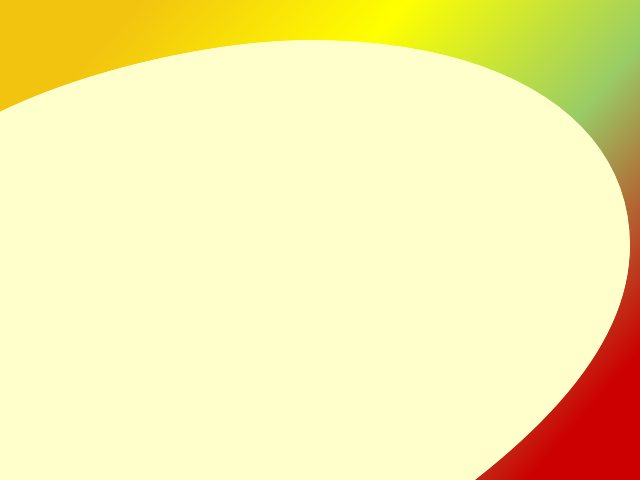
Write a WebGL 2 fragment shader that draws this background.

```glsl
#version 300 es
precision highp float;
// A large cream oval blob over a diagonal gradient of amber, yellow, green and red.

uniform vec2 u_resolution;
out vec4 fragColor;

const vec3 CREAM  = vec3(1.0, 1.0, 0.8);
const vec3 AMBER  = vec3(0.95, 0.77, 0.06);
const vec3 YELLOW = vec3(1.0, 1.0, 0.0);
const vec3 GREEN  = vec3(0.6, 0.8, 0.4);
const vec3 RED    = vec3(0.8, 0.0, 0.0);

// Canvas space: width 1, height ASPECT, origin at the lower left.
const float ASPECT = 0.75;
const vec2 GRADIENT_AXIS = vec2(0.75, -0.66);
const vec4 STOPS = vec4(0.169, 0.478, 0.797, 1.113);

// Closed outline of four cubic curves: anchor, handle, handle, anchor, ...
const int CURVES = 4;
const int STEPS = 24;
const vec2 OUTLINE[13] = vec2[13](
    vec2(0.0, 0.5755), vec2(0.130, 0.6393), vec2(0.332, 0.6875),
    vec2(0.4844, 0.6875), vec2(0.797, 0.6875), vec2(0.9844, 0.5573),
    vec2(0.9844, 0.3672), vec2(0.9844, 0.2422), vec2(0.8984, 0.1224),
    vec2(0.7422, 0.0), vec2(0.5208, -0.2396), vec2(-0.651, -0.1615),
    vec2(0.0, 0.5755));

vec2 cubic(vec2 a, vec2 b, vec2 c, vec2 d, float t) {
    float s = 1.0 - t;
    return s * s * s * a + 3.0 * s * t * (s * b + t * c) + t * t * t * d;
}

// Signed distance to the outline, negative inside.
float blobDistance(vec2 p) {
    float nearest = 1e3;
    float side = 1.0;
    vec2 a = OUTLINE[0];
    for (int i = 0; i < CURVES; i++) {
        int k = 3 * i;
        for (int j = 1; j <= STEPS; j++) {
            vec2 b = cubic(OUTLINE[k], OUTLINE[k + 1], OUTLINE[k + 2],
                           OUTLINE[k + 3], float(j) / float(STEPS));
            vec2 edge = b - a;
            vec2 q = p - a;
            vec2 offset = q - edge * clamp(dot(q, edge) / dot(edge, edge), 0.0, 1.0);
            nearest = min(nearest, dot(offset, offset));
            // Flip the side at each crossing of a horizontal ray
            if ((a.y > p.y) != (b.y > p.y) && q.x < edge.x * q.y / edge.y) side = -side;
            a = b;
        }
    }
    return side * sqrt(nearest);
}

vec3 background(vec2 p) {
    float t = dot(p - vec2(0.0, ASPECT), GRADIENT_AXIS);
    vec3 blend = clamp((t - STOPS.xyz) / (STOPS.yzw - STOPS.xyz), 0.0, 1.0);
    vec3 color = mix(AMBER, YELLOW, blend.x);
    color = mix(color, GREEN, blend.y);
    return mix(color, RED, blend.z);
}

void main() {
    vec2 p = gl_FragCoord.xy / u_resolution * vec2(1.0, ASPECT);
    float halfPixel = 0.5 / u_resolution.x;

    float coverage = 1.0 - smoothstep(-halfPixel, halfPixel, blobDistance(p));
    fragColor = vec4(mix(background(p), CREAM, coverage), 1.0);
}
```
